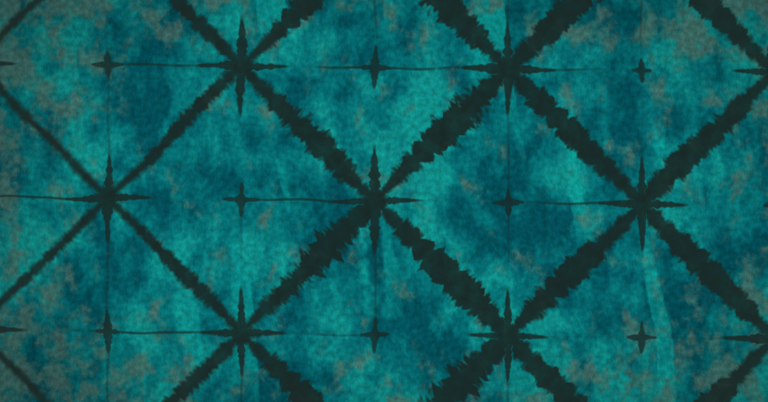
Reproduce this pattern procedurally as a Shadertoy shader.

```glsl
// Shibori tie-dye cloth: dark feathered diamond lattice with starred knots on mottled teal.

const float HALF_STEP = 0.332;                    // half a repeat, in canvas heights
const vec2  KNOT_ORIGIN = vec2(0.488, 0.5);       // central knot, as a fraction of the canvas
const float TILT = 0.011;                         // slight sag of the rows to the right
const float THIN_BAND = 0.035, WIDE_BAND = 0.108; // half-widths of the folds, left and right
const float FEATHER = 0.075;                      // raggedness of the dye edge
const float HAIRLINE = 0.010;
const vec3 DEEP   = vec3(0.010, 0.305, 0.345);
const vec3 MID    = vec3(0.020, 0.420, 0.440);
const vec3 BRIGHT = vec3(0.060, 0.545, 0.525);
const vec3 STREAK = vec3(0.050, 0.620, 0.590);
const vec3 WORN   = vec3(0.310, 0.430, 0.390);
const vec3 INK    = vec3(0.100, 0.160, 0.150);
const float PI = 3.14159;

float hash(vec2 p) {
    vec3 q = fract(p.xyx * vec3(0.1031, 0.1030, 0.0973));
    q += dot(q, q.yzx + 33.33);
    return fract((q.x + q.y) * q.z);
}

vec2 gradient(vec2 cell) {
    float a = 2.0 * PI * hash(cell);
    return vec2(cos(a), sin(a));
}

float noise(vec2 p) {
    vec2 i = floor(p), f = fract(p), s = f * f * f * (f * (f * 6.0 - 15.0) + 10.0);
    vec2 e = vec2(1.0, 0.0);
    return mix(mix(dot(gradient(i), f), dot(gradient(i + e), f - e), s.x),
               mix(dot(gradient(i + e.yx), f - e.yx), dot(gradient(i + 1.0), f - 1.0), s.x), s.y);
}

float fbm(vec2 p) {
    float sum = 0.0, amp = 0.6;
    for (int i = 0; i < 5; i++) {
        sum += amp * noise(p);
        p = mat2(1.6, 1.2, -1.2, 1.6) * p + 7.3;
        amp *= 0.52;
    }
    return sum;
}

// Folded band between knots: pinched at both ends, swollen along the way
float band(float along, float across, float family, float x) {
    float line = round(across), t = fract(along);
    float h = hash(vec2(floor(along) + 41.0, line + family));
    float swell = pow(sin(PI * pow(t, mix(0.65, 1.5, h))), 0.8);
    float widest = mix(THIN_BAND, WIDE_BAND, smoothstep(-2.4, 0.1, x)) * mix(0.75, 1.1, h);
    float d = abs(across - line) * sqrt(2.0);
    float rag = noise(vec2(along * 22.0, d * 9.0 + family)) + 0.6 * noise(vec2(along * 55.0, d * 20.0));
    float w = mix(0.022, widest, swell) + FEATHER * rag * (0.2 + 0.8 * swell) * widest / WIDE_BAND;
    return 1.0 - smoothstep(-0.022, 0.026, d - w);
}

// Tapered arm along one axis
float spike(float across, float along, float reach, float w, float px) {
    float t = abs(along) / reach;
    float taper = w * pow(max(1.0 - t, 0.0), 1.2) * (1.0 + 0.9 * noise(vec2(along * 28.0, reach * 90.0)));
    return (1.0 - smoothstep(-0.4 * px, px + 0.008, abs(across) - taper)) * (1.0 - smoothstep(0.8, 1.0, t));
}

// Knot star on even grid points, small cross on odd ones
float star(vec2 p, float px) {
    vec2 g = round(p), q = p - g;
    float knot = 1.0 - mod(abs(g.x + g.y), 2.0);
    float hv = hash(g + 17.0), hh = hash(g + 53.0);
    float upright = spike(q.x, q.y, mix(0.08 + 0.12 * hv, 0.36 + 0.12 * hv, knot), mix(0.030, 0.035 + 0.035 * hv, knot), px);
    float level = spike(q.y, q.x, mix(0.07 + 0.10 * hh, 0.32 + 0.15 * hh, knot), mix(0.024, 0.026 + 0.02 * hh, knot), px);
    float core = knot * (1.0 - smoothstep(0.05, 0.14, length(q) + 0.04 * noise(p * 20.0)));
    return max(core, max(upright, level) * mix(0.85, 0.95, knot));
}

// Faint broken crease on every integer line
float crease(float across, float along, float strength, float px) {
    float line = round(across);
    float d = abs(across - line + 0.012 * noise(vec2(along * 3.0, line * 5.7)));
    float broken = smoothstep(-0.12, 0.3, noise(vec2(along * 0.9 + 3.0, line * 7.37 + 0.4)) + 0.2 * noise(vec2(along * 14.0, line)));
    return strength * broken * (1.0 - smoothstep(0.0, HAIRLINE + px, d));
}

// Mottled ground with brushed streaks and worn patches
vec3 cloth(vec2 p, vec2 uv, vec2 diag) {
    float heart = abs(sin(PI * diag.x) * sin(PI * diag.y));
    float tone = 0.56 + 1.0 * fbm(p * vec2(1.5, 1.1) + 4.0) + 0.65 * fbm(p * vec2(6.0, 4.0)) - 0.16 * heart;
    vec3 col = mix(DEEP, MID, smoothstep(0.15, 0.52, tone));
    col = mix(col, BRIGHT, smoothstep(0.45, 0.85, tone));

    float brushed = noise(vec2(p.x * 5.5 + 0.7 * p.y + 0.5 * noise(p * 1.5), p.y * 0.45 + 9.0));
    float region = smoothstep(-0.15, 0.25, noise(p * 0.75 + 21.0)) * smoothstep(-2.2, -0.3, p.x);
    col = mix(col, STREAK, 0.75 * region * smoothstep(0.12, 0.27, brushed + 0.08 * noise(p * 16.0)));

    float rim = smoothstep(0.32, 0.72, length(uv - 0.5)) + 0.3 * smoothstep(0.2, 0.0, uv.x);
    float wear = fbm(p * vec2(4.5, 3.6) + 31.0) + 0.3 * fbm(p * 15.0) + 0.36 * rim;
    col = mix(col, WORN, 0.75 * smoothstep(0.12, 0.5, wear));
    col *= 1.0 - 0.18 * rim;
    return col * (1.0 + 0.22 * noise(p * 24.0) + 0.10 * noise(p * vec2(60.0, 45.0)));
}

void mainImage(out vec4 fragColor, in vec2 fragCoord) {
    vec2 uv = fragCoord / iResolution.xy;
    vec2 p = (fragCoord - KNOT_ORIGIN * iResolution.xy) / (iResolution.y * HALF_STEP);
    float px = 1.0 / (iResolution.y * HALF_STEP);
    p.y += TILT * p.x;
    vec2 warped = p + 0.025 * vec2(noise(p * 2.0), noise(p * 2.0 + 15.0));
    vec2 diag = 0.5 * vec2(warped.x + warped.y, warped.x - warped.y);

    float ink = max(band(diag.x, diag.y, 11.0, p.x), band(diag.y, diag.x, 67.0, p.x));
    ink = max(ink, star(warped, px));
    ink = max(ink, max(crease(warped.y, p.x, 0.75, px), crease(warped.x, p.y, 0.4, px)));
    ink *= 0.92 + 0.2 * fbm(p * 9.0);

    vec3 col = mix(cloth(p, uv, diag), INK, clamp(ink, 0.0, 1.0));
    fragColor = vec4(clamp(col, 0.0, 1.0), 1.0);
}
```
